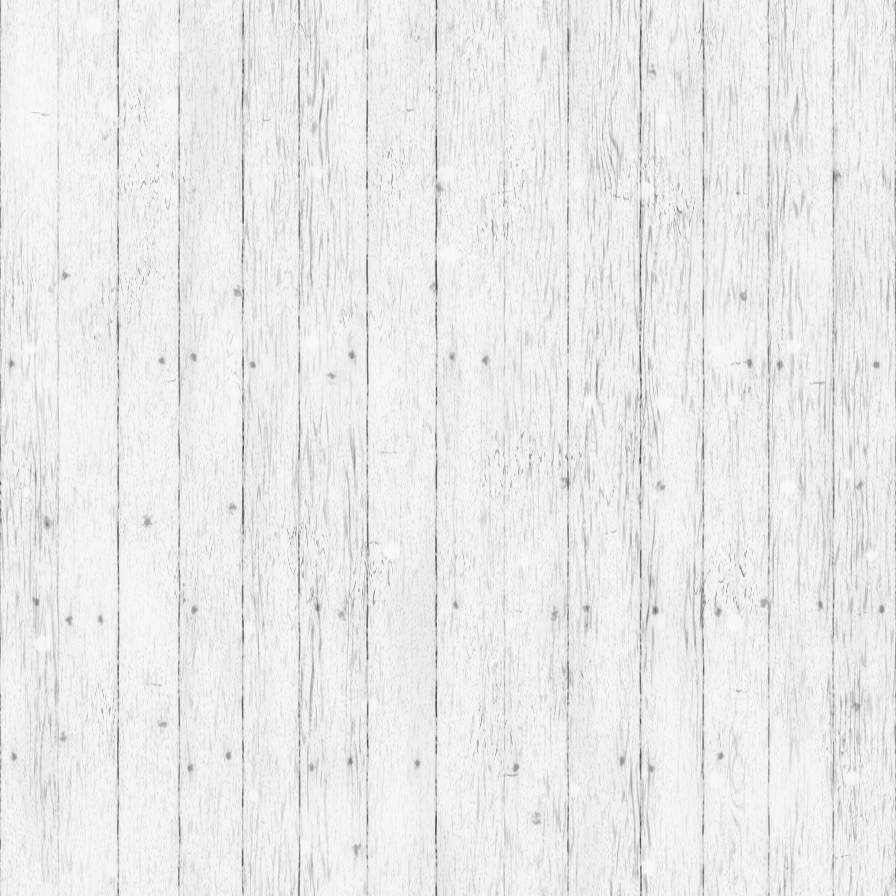
Write a Shadertoy shader that draws this texture.

```glsl
// Whitewashed wooden planks with worn grain, broken seams, nails and paint dabs; tiles seamlessly.
const vec3 PAINT = vec3(0.965);
const vec3 BARE_DARK = vec3(0.3);
const int PLANKS = 14;
const float SEAM_X[15] = float[15](0.0, 0.065, 0.132, 0.2, 0.271, 0.334, 0.41,
    0.487, 0.563, 0.634, 0.715, 0.785, 0.858, 0.93, 1.0);
const float SEAM_DARK[14] = float[14](0.55, 0.25, 0.7, 0.6, 0.75, 0.6, 0.75,
    0.85, 0.25, 0.6, 0.7, 0.6, 0.5, 0.5);
const float PLANK_WEAR[14] = float[14](0.8, 0.25, 0.15, 0.25, 0.75, 0.9, 0.2,
    0.35, 0.5, 1.0, 0.9, 0.5, 0.8, 0.85);
const float NAIL_ROW_Y[3] = float[3](0.6, 0.315, 0.15);
const float SEAM_HALF_WIDTH = 0.0009;
const float NAIL_RADIUS = 0.004;
const float NAIL_CHANCE = 0.4;
const float RING_COUNT = 135.0;
const float RING_DARK = 0.33;
const float FIBRE_DARK = 0.24;
const float SPECKLE_DARK = 0.13;

vec2 hash2(vec2 p) {
    vec3 q = fract(p.xyx * vec3(0.1031, 0.1030, 0.0973));
    q += dot(q, q.yzx + 33.33);
    return fract((q.xx + q.yz) * q.zy);
}

// Gradient of one lattice corner, wrapped so the noise tiles over the canvas
float corner(vec2 cell, vec2 offset, vec2 f, vec2 freq) {
    float angle = 6.2832 * hash2(mod(cell + offset, freq) + freq).x;
    return dot(vec2(cos(angle), sin(angle)), f - offset);
}

float gradNoise(vec2 uv, vec2 freq) {
    vec2 p = uv * freq, cell = floor(p), f = p - cell;
    vec2 w = f * f * f * (f * (f * 6.0 - 15.0) + 10.0);
    float low = mix(corner(cell, vec2(0, 0), f, freq), corner(cell, vec2(1, 0), f, freq), w.x);
    float high = mix(corner(cell, vec2(0, 1), f, freq), corner(cell, vec2(1, 1), f, freq), w.x);
    return 1.4 * mix(low, high, w.y);
}

float fbm(vec2 uv, vec2 freq) {
    float sum = 0.0, amp = 0.6;
    for (int i = 0; i < 4; i++, freq *= 2.0, amp *= 0.5) sum += amp * gradNoise(uv, freq);
    return sum;
}

// One random point per cell: xy = offset from it, z = random value
vec3 scatter(vec2 uv, vec2 grid) {
    vec2 cell = floor(uv * grid);
    vec2 id = mod(cell, grid) + grid * 3.0;
    return vec3(uv - (cell + 0.3 + 0.4 * hash2(id)) / grid, hash2(id + 57.0).x);
}

float disc(float d, float radius, float softness) {
    return 1.0 - smoothstep(radius - softness, radius + softness, d);
}

void mainImage(out vec4 fragColor, in vec2 fragCoord) {
    vec2 uv = fragCoord / iResolution.xy;
    float px = 1.0 / iResolution.y;

    // Plank lookup along slightly wavering seams
    float x = fract(uv.x + 0.0008 * gradNoise(uv, vec2(14, 22)));
    int plank = 0;
    for (int i = 1; i < PLANKS; i++) if (x >= SEAM_X[i]) plank = i;
    float left = x - SEAM_X[plank], right = SEAM_X[plank + 1] - x;
    float seamDist = min(left, right);
    float seamDark = SEAM_DARK[left < right ? plank : (plank + 1) % PLANKS];
    vec2 woodUv = uv + vec2(0.0, hash2(vec2(plank, 7)).x);
    float worn = PLANK_WEAR[plank] * smoothstep(-0.5, 0.4, gradNoise(woodUv, vec2(30, 2)));
    float rough = gradNoise(uv, vec2(230, 190));

    // Growth rings, bulging around hidden knots
    vec3 eye = scatter(woodUv, vec2(14, 3));
    vec2 bulge = eye.xy * vec2(85, 22);
    float phase = RING_COUNT * uv.x + 1.5 * gradNoise(woodUv, vec2(20, 4))
        + 0.3 * gradNoise(woodUv, vec2(60, 19)) + 3.0 * eye.z * exp(-dot(bulge, bulge));
    float ring = smoothstep(0.5, 1.0, abs(fract(phase) - 0.5) * 2.0);
    ring *= smoothstep(-0.3, 0.5, gradNoise(woodUv, vec2(58, 8)) + 0.35 * rough);

    // Fibres, pits and fine speckle; sliding each column hides the noise lattice
    vec2 fibreUv = woodUv + vec2(0.0, 0.04 * gradNoise(woodUv, vec2(110, 5)));
    float fibre = smoothstep(0.05, 0.75, gradNoise(fibreUv, vec2(310, 36)));
    float speckle = smoothstep(0.0, 0.8, gradNoise(fibreUv, vec2(397, 211)));
    float pit = smoothstep(0.25, 0.7, gradNoise(fibreUv, vec2(241, 127)))
        * smoothstep(0.05, 0.6, fbm(uv, vec2(10, 7)));
    float coat = smoothstep(0.0, 0.5, fbm(uv, vec2(7, 4)));
    float dark = worn * (RING_DARK * ring + FIBRE_DARK * fibre + 0.02)
        + 0.45 * pit + 0.07 * fibre + SPECKLE_DARK * speckle;
    dark += 0.05 * smoothstep(0.0, 0.6, fbm(woodUv, vec2(16, 3)));
    dark *= 1.0 - 0.5 * coat;

    // Round dabs of fresh paint
    vec3 dab = scatter(uv, vec2(13, 12));
    float dabSize = 0.005 + 0.014 * dab.z;
    float dabMask = step(dab.z, 0.35) * disc(length(dab.xy) + 0.0015 * rough, dabSize, 0.003);
    dark *= 1.0 - 0.85 * dabMask;

    // Small knots and slanted chips
    vec3 knot = scatter(uv, vec2(9, 8));
    float knotDist = length(knot.xy * vec2(1.0, 0.7)) + 0.004 * rough;
    dark += step(knot.z, 0.22) * (0.35 * disc(knotDist, 0.003, 0.003) + 0.07 * exp(-knotDist * 130.0));
    vec3 chip = scatter(uv, vec2(8, 11));
    float slope = chip.y + (chip.z * 2.4 - 0.3) * chip.x + 0.002 * rough;
    float chipMask = disc(abs(slope), 0.001, 0.0006 + px * 0.5) * disc(abs(chip.x), 0.008, 0.006);
    dark += 0.35 * step(chip.z, 0.25) * chipMask * smoothstep(-0.3, 0.2, rough);

    // Rows of nails, up to two per plank, with faint rust streaks
    for (int i = 0; i < 6; i++) {
        vec2 rnd = hash2(vec2(plank * 6 + i, 31));
        float across = (i % 2 == 0 ? 0.22 : 0.74) + 0.12 * (rnd.y - 0.5);
        vec2 d = vec2(x - mix(SEAM_X[plank], SEAM_X[plank + 1], across),
            uv.y - NAIL_ROW_Y[i / 2] - 0.02 * (rnd.y - 0.5));
        float head = disc(length(d * vec2(1.0, 0.75)) + 0.002 * rough, NAIL_RADIUS * 0.75, NAIL_RADIUS * 0.5);
        dark += step(rnd.x, NAIL_CHANCE) * (0.4 * head + 0.12 * exp(-length(d * vec2(300, 80))));
    }

    // Broken dark seams with a soft grimy edge
    float gap = mix(0.25, 1.0, smoothstep(-0.3, 0.35, gradNoise(uv, vec2(14, 31)) + 0.5 * rough));
    dark += seamDark * (gap * disc(seamDist, SEAM_HALF_WIDTH, px * 0.6) + 0.06 * exp(-seamDist * 250.0));

    vec3 color = PAINT + 0.012 * max(dabMask, 0.5 * coat);
    fragColor = vec4(mix(color, BARE_DARK, clamp(dark, 0.0, 1.0)), 1.0);
}
```
